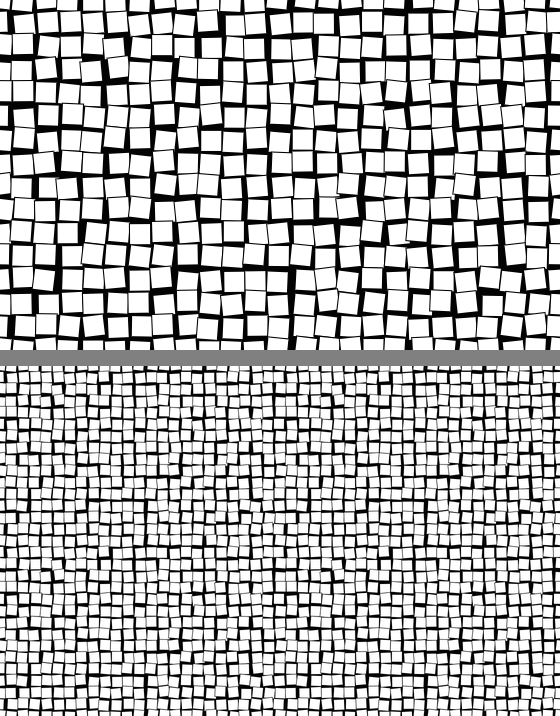
Top: one tile. Bottom: repeated 2 by 2.
This pattern is drawn by a WebGL 1 fragment shader. Its source:

```glsl
precision highp float;

uniform vec2 u_resolution;

const vec2 GRID = vec2(24.0, 15.0);     // tiles across and down
const float HALF_SIDE = 0.43;           // half the white side, in cells
const float OUTLINE = 0.046;            // ink border around each tile
const float SHIFT = 0.12;               // largest offset from the cell centre
const float TILT = 0.13;                // largest rotation, in radians
const float SEED = 17.0;
const vec3 INK = vec3(0.01);
const vec3 PAPER = vec3(1.0);

// Three random values in 0..1 for a cell
vec3 hash3(vec2 cell) {
  vec3 q = fract((cell.xyx + SEED) * vec3(0.1031, 0.1030, 0.0973));
  q += dot(q, q.yxz + 33.33);
  return fract((q.xxy + q.yzz) * q.zyx);
}

vec2 rotate(vec2 v, float angle) {
  float c = cos(angle);
  float s = sin(angle);
  return vec2(c * v.x - s * v.y, s * v.x + c * v.y);
}

// Signed distance to a sharp-cornered square
float squareDistance(vec2 v, float halfSide) {
  vec2 a = abs(v);
  return max(a.x, a.y) - halfSide;
}

float coverage(float dist, float pixel) {
  return clamp(0.5 - dist / pixel, 0.0, 1.0);
}

void main() {
  vec2 p = gl_FragCoord.xy / u_resolution * GRID;
  vec2 pixelSize = GRID / u_resolution;
  float pixel = max(pixelSize.x, pixelSize.y);
  vec2 nearest = floor(p + 0.5);
  vec3 color = INK;

  // Paint neighbouring tiles from top left to bottom right, later ones on top
  for (int row = -1; row <= 1; row++) {
    for (int col = -1; col <= 1; col++) {
      vec2 cell = nearest + vec2(float(col), -float(row));
      vec3 jitter = 2.0 * hash3(mod(cell, GRID)) - 1.0;
      vec2 local = rotate(p - cell - SHIFT * jitter.xy, TILT * jitter.z);
      float dist = squareDistance(local, HALF_SIDE);
      color = mix(color, INK, coverage(dist - OUTLINE, pixel));
      color = mix(color, PAPER, coverage(dist, pixel));
    }
  }

  gl_FragColor = vec4(color, 1.0);
}
```
